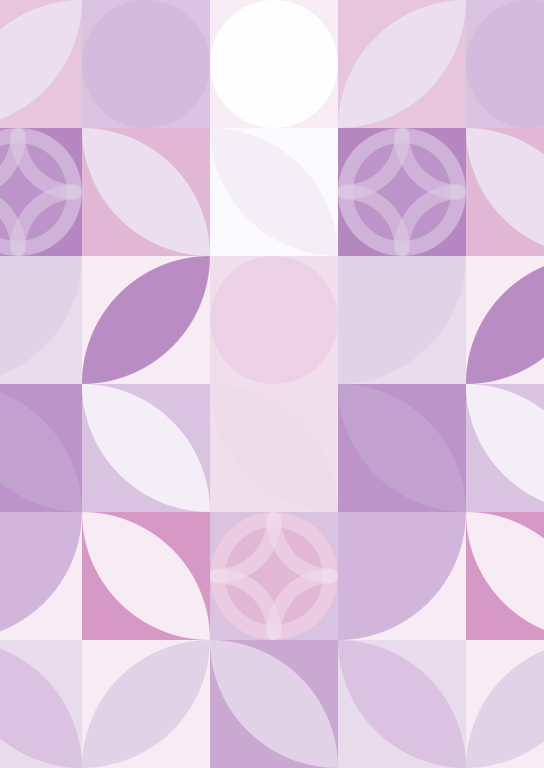
Write a WebGL 2 fragment shader that draws this pattern.

```glsl
#version 300 es
precision highp float;
uniform vec2 u_resolution;
out vec4 fragColor;

const float ROWS = 6.0;
const float COLUMNS = 3.0;        // columns before the design repeats
const float COLUMN_SHIFT = 0.36;  // part of the first column cut off at the left

// Palette
const vec3 WHITE  = vec3(0.995, 0.995, 0.998);
const vec3 SNOW   = vec3(0.982, 0.978, 0.990);
const vec3 MIST   = vec3(0.957, 0.938, 0.968);
const vec3 BLUSH  = vec3(0.968, 0.926, 0.957);
const vec3 PETAL  = vec3(0.946, 0.870, 0.930);
const vec3 VEIL   = vec3(0.938, 0.862, 0.923);
const vec3 ROSE   = vec3(0.924, 0.820, 0.902);
const vec3 CANDY  = vec3(0.904, 0.772, 0.868);
const vec3 PINK   = vec3(0.888, 0.718, 0.840);
const vec3 ORCHID = vec3(0.838, 0.600, 0.772);
const vec3 PEARL  = vec3(0.922, 0.876, 0.937);
const vec3 HAZE   = vec3(0.909, 0.859, 0.926);
const vec3 CLOUD  = vec3(0.886, 0.825, 0.905);
const vec3 LILAC  = vec3(0.852, 0.765, 0.877);
const vec3 DUSK   = vec3(0.827, 0.735, 0.858);
const vec3 WISTERIA = vec3(0.820, 0.710, 0.855);
const vec3 MAUVE  = vec3(0.790, 0.662, 0.822);
const vec3 HEATHER = vec3(0.765, 0.632, 0.808);
const vec3 VIOLET = vec3(0.738, 0.580, 0.787);
const vec3 PLUM   = vec3(0.725, 0.548, 0.765);
const vec3 GRAPE  = vec3(0.708, 0.525, 0.750);

// Motifs
const int DISC = 0;
const int FALL = 1;     // leaf from top left to bottom right
const int RISE = 2;     // leaf from bottom left to top right
const int QUARTER = 3;
const int RINGS = 4;

// Tile design, row by row from the top
const int MOTIF[18] = int[18](
  RISE, DISC, DISC,      RINGS, FALL, FALL,     QUARTER, RISE, DISC,
  FALL, FALL, FALL,      QUARTER, FALL, RINGS,  FALL, RISE, FALL);
const vec3 GROUND[18] = vec3[18](
  CANDY, LILAC, BLUSH,   GRAPE, PINK, SNOW,     HAZE, BLUSH, PETAL,
  VIOLET, LILAC, PETAL,  BLUSH, ORCHID, LILAC,  HAZE, BLUSH, MAUVE);
const vec3 FIGURE[18] = vec3[18](
  PEARL, DUSK, WHITE,    VIOLET, PEARL, MIST,   CLOUD, PLUM, ROSE,
  HEATHER, MIST, VEIL,   WISTERIA, BLUSH, PINK, LILAC, CLOUD, CLOUD);

float circle(vec2 p, vec2 centre, float radius) {
  return length(p - centre) - radius;
}

float leaf(vec2 p) {
  return max(circle(p, vec2(-0.5), 1.0), circle(p, vec2(0.5), 1.0));
}

// Quarter arc round the corner of a square, with round ends
float roundedArc(vec2 p, float radius, float halfWidth) {
  vec2 w = vec2(radius) - p;
  float ends = min(length(w - vec2(radius, 0.0)), length(w - vec2(0.0, radius)));
  float d = min(w.x, w.y) > 0.0 ? abs(length(w) - radius) : ends;
  return d - halfWidth;
}

float cover(float d, float blur) {
  return 1.0 - smoothstep(-blur, blur, d);
}

float motifDistance(int motif, vec2 p) {
  if (motif == FALL) return leaf(p);
  if (motif == RISE) return leaf(vec2(-p.x, p.y));
  if (motif == QUARTER) return circle(p, vec2(-0.5, 0.5), 1.0);
  return circle(p, vec2(0.0), 0.5);
}

// Translucent ring and four inward arcs, lighter where they overlap
vec3 addRings(vec3 base, vec3 tint, vec2 p, float blur) {
  const float RADIUS = 0.441;
  const float HALF_WIDTH = 0.058;
  const float OPACITY = 0.55;
  float ring = abs(length(p) - RADIUS) - HALF_WIDTH;
  vec3 color = mix(base, tint, OPACITY * cover(ring, blur));
  for (int i = 0; i < 4; i++) {
    vec2 side = vec2(i % 2, i / 2) * 2.0 - 1.0;
    float arc = roundedArc(p * side, RADIUS, HALF_WIDTH);
    color = mix(color, tint, OPACITY * cover(arc, blur));
  }
  return color;
}

vec3 patchwork(vec2 p, float blur) {
  vec2 cell = floor(p);
  vec2 local = fract(p) - 0.5;
  float row = mod(ROWS - 1.0 - cell.y, ROWS);
  int tile = int(row * COLUMNS + mod(cell.x, COLUMNS) + 0.5);
  int motif = MOTIF[tile];
  float shape = cover(motifDistance(motif, local), blur);
  vec3 color = mix(GROUND[tile], FIGURE[tile], shape);
  if (motif == RINGS) {
    vec3 tint = mix(FIGURE[tile], SNOW, 0.54);
    color = addRings(color, tint, local, blur);
  }
  return color;
}

void main() {
  float pixel = ROWS / u_resolution.y;
  vec3 color = vec3(0.0);
  // Four samples soften the seams between tiles
  for (int i = 0; i < 4; i++) {
    vec2 jitter = (vec2(i % 2, i / 2) - 0.5) * 0.5;
    vec2 p = (gl_FragCoord.xy + jitter) * pixel + vec2(COLUMN_SHIFT, 0.0);
    color += patchwork(p, pixel * 0.5) * 0.25;
  }
  fragColor = vec4(color, 1.0);
}
```
